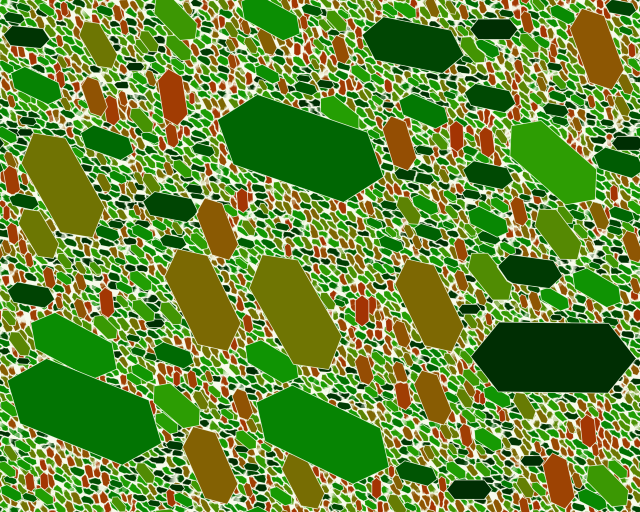
Reproduce this pattern procedurally as a Shadertoy shader.

```glsl
const float TAU = 6.2831853;
const int LAST_LEVEL = 5;
const vec3 GAP_COLOR = vec3(0.97, 0.98, 0.92);

struct Grain {
    vec2 center;
    vec2 axis;
    float halfLength;   // negative when the cell is empty
    float tilt;         // 0 lies flat, 1 stands upright
};

vec3 hash3(vec3 p) {
    p = fract(p * vec3(0.1031, 0.1030, 0.0973));
    p += dot(p, p.yxz + 33.33);
    return fract((p.xxy + p.yxx) * p.zyx);
}

// Whole numbers of cells, so every level wraps
vec2 gridSize(int level) {
    if (level == 0) return vec2(3.0, 2.0);
    return vec2(5.0, 4.0) * round(exp2(0.95 * float(level - 1)));
}

// Slow periodic change of direction across the canvas
float tiltDrift(vec2 p, vec2 canvas) {
    vec2 q = TAU * p / canvas;
    return sin(2.0 * q.x + 2.0 * sin(q.y)) * sin(3.0 * q.y + sin(2.0 * q.x));
}

Grain grainAt(vec2 cell, int level, vec2 canvas) {
    vec2 cells = gridSize(level);
    vec2 size = canvas / cells;
    vec3 key = vec3(mod(cell, cells), float(level) * 17.0 + 5.0);
    vec3 place = hash3(key);
    vec3 form = hash3(key + vec3(71.0, 37.0, 113.0));
    bool finest = level == LAST_LEVEL;

    Grain g;
    g.center = (cell + 0.5 + 0.6 * (place.xy - 0.5)) * size;
    g.tilt = clamp(0.48 + 0.92 * (form.x - 0.5) + 0.12 * tiltDrift(g.center, canvas), 0.0, 1.0);
    float angle = -0.25 * TAU * g.tilt;
    g.axis = vec2(cos(angle), sin(angle));
    vec2 range = finest ? vec2(0.8, 1.0) : vec2(0.32, 0.52);
    g.halfLength = min(size.x, size.y) * mix(range.x, range.y, form.y);
    if (!finest && place.z > 0.8) g.halfLength = -1.0;
    return g;
}

float halfWidth(Grain g) { return 0.42 * g.halfLength; }

// Long hexagon with pointed ends
float grainDistance(vec2 p, Grain g) {
    vec2 d = p - g.center;
    vec2 q = abs(vec2(dot(d, g.axis), dot(d, vec2(-g.axis.y, g.axis.x))));
    float tip = (q.x + 0.8 * q.y - g.halfLength) / 1.28;
    return max(q.y - halfWidth(g), tip);
}

// Distance from p to the nearest grain of any coarser level
float clearance(vec2 p, int level, vec2 canvas) {
    float nearest = 1.0;
    for (int k = 0; k < level; k++) {
        vec2 home = floor(p * gridSize(k) / canvas);
        for (int i = 0; i < 9; i++) {
            Grain g = grainAt(home + vec2(i % 3 - 1, i / 3 - 1), k, canvas);
            if (g.halfLength > 0.0) nearest = min(nearest, grainDistance(p, g));
        }
    }
    return nearest;
}

// Keeps a grain only where coarser ones leave room; the finest fill the rest
bool hasRoom(Grain g, int level, vec2 canvas) {
    if (level == 0 || level == LAST_LEVEL) return true;
    vec2 reach = 0.7 * g.halfLength * g.axis;
    float w = halfWidth(g);
    return clearance(g.center, level, canvas) > 0.8 * w
        && clearance(g.center + reach, level, canvas) > 0.3 * w
        && clearance(g.center - reach, level, canvas) > 0.3 * w;
}

// Flat grains are dark green, upright ones rust
vec3 tiltColor(float t) {
    float red = 0.64 * smoothstep(0.2, 0.95, t);
    float green = mix(0.18, 0.62, smoothstep(0.0, 0.42, t)) - 0.42 * smoothstep(0.42, 1.0, t);
    return vec3(red, green, 0.01);
}

// Paints one level of grains, each with a pale rim, over the finer ones
vec3 paintLevel(vec3 under, vec2 p, int level, vec2 canvas, float pixel) {
    float rim = 0.0013;
    float first = 1.0, second = 1.0, tilt = 0.0;
    vec2 home = floor(p * gridSize(level) / canvas);
    for (int i = 0; i < 9; i++) {
        Grain g = grainAt(home + vec2(i % 3 - 1, i / 3 - 1), level, canvas);
        float d = grainDistance(p, g);
        if (g.halfLength < 0.0 || d > rim + pixel || !hasRoom(g, level, canvas)) continue;
        if (d < first) { second = first; first = d; tilt = g.tilt; }
        else second = min(second, d);
    }
    float soft = 0.7 * pixel;
    float body = max(first, 0.5 * (first - second) + rim);
    vec3 color = mix(under, GAP_COLOR, 1.0 - smoothstep(-soft, soft, first - rim));
    return mix(color, tiltColor(tilt), 1.0 - smoothstep(-soft, soft, body));
}

void mainImage(out vec4 fragColor, in vec2 fragCoord) {
    vec2 canvas = vec2(iResolution.x / iResolution.y, 1.0);
    float pixel = 1.0 / iResolution.y;
    vec3 color = GAP_COLOR;
    for (int level = LAST_LEVEL; level >= 0; level--)
        color = paintLevel(color, fragCoord * pixel, level, canvas, pixel);
    fragColor = vec4(color, 1.0);
}
```
